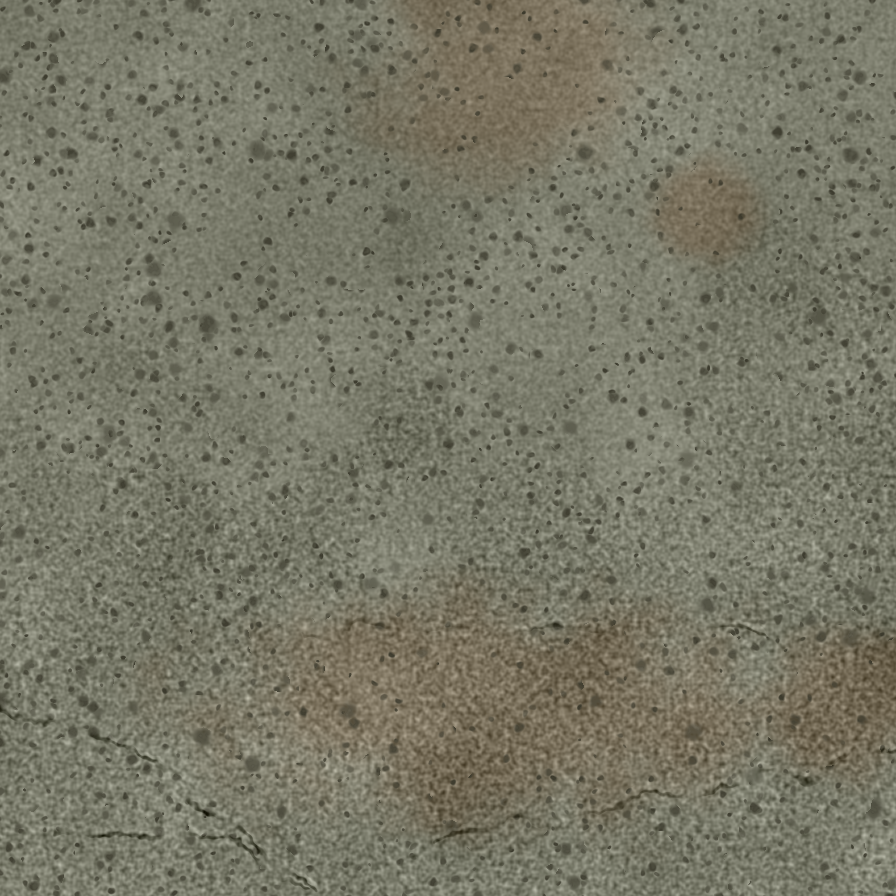
Reproduce this texture procedurally as a WebGL 2 fragment shader.

```glsl
#version 300 es
precision highp float;
// Weathered grey-green stone with dark pitting, brown stains and fine cracks.

uniform vec2 u_resolution;
out vec4 outColor;

const vec3 STONE = vec3(0.497, 0.502, 0.438);
const vec3 STAIN = vec3(0.475, 0.428, 0.345);
const vec3 PIT = vec3(0.20, 0.195, 0.145);
const float STAIN_STRENGTH = 0.85;
const float TONE_VARIATION = 0.09;
const float GRAIN_FINE = 215.0;
const float GRAIN_COARSE = 125.0;
const float GRAIN_SMOOTH_AREA = 0.11;
const float GRAIN_ROUGH_AREA = 0.21;
const float CRACK_WIDTH = 0.0035;
const float CRACK_DEPTH = 0.20;

// Pit layers: cells per canvas, chance per cell, radius, opacity
const vec4 PITS[3] = vec4[3](
  vec4(22.0, 0.17, 0.0110, 0.70),
  vec4(47.0, 0.33, 0.0062, 0.85),
  vec4(88.0, 0.24, 0.0038, 0.90));

// Stains: centre, radii
const vec4 STAINS[4] = vec4[4](
  vec4(0.55, 0.21, 0.33, 0.13), vec4(0.57, 0.93, 0.17, 0.13),
  vec4(0.78, 0.77, 0.06, 0.06), vec4(0.95, 0.22, 0.12, 0.08));

// Cracks: start, end
const vec4 CRACKS[7] = vec4[7](
  vec4(0.00, 0.210, 0.15, 0.165), vec4(0.15, 0.165, 0.35, 0.000),
  vec4(0.06, 0.070, 0.25, 0.068), vec4(0.25, 0.068, 0.34, 0.000),
  vec4(0.48, 0.065, 0.85, 0.130), vec4(0.85, 0.130, 1.02, 0.158),
  vec4(0.34, 0.300, 0.85, 0.298));

// Integer hash giving two values in 0..1
vec2 hash2(vec2 cell, uint seed) {
  uvec2 v = uvec2(ivec2(cell) + 4096) + uvec2(seed * 7919u, seed * 3571u);
  v = v * 1664525u + 1013904223u;
  v.x += v.y * 1664525u;
  v.y += v.x * 1664525u;
  v ^= v >> 16u;
  v.x += v.y * 1664525u;
  v.y += v.x * 1664525u;
  v ^= v >> 16u;
  return vec2(v & 65535u) / 65535.0;
}

float cornerSlope(vec2 cell, vec2 f, vec2 corner, uint seed) {
  return dot(hash2(cell + corner, seed) * 2.0 - 1.0, f - corner);
}

float gradientNoise(vec2 p, uint seed) {
  vec2 i = floor(p), f = p - i;
  vec2 u = f * f * f * (f * (f * 6.0 - 15.0) + 10.0);
  return mix(
    mix(cornerSlope(i, f, vec2(0, 0), seed), cornerSlope(i, f, vec2(1, 0), seed), u.x),
    mix(cornerSlope(i, f, vec2(0, 1), seed), cornerSlope(i, f, vec2(1, 1), seed), u.x), u.y);
}

float fbm(vec2 p, uint seed) {
  float sum = 0.0, amp = 1.0;
  for (uint k = 0u; k < 4u; k++) {
    sum += amp * gradientNoise(p, seed + k);
    p *= 2.03;
    amp *= 0.55;
  }
  return sum;
}

float stainMask(vec2 p, float wobble) {
  float mask = 0.0;
  for (int k = 0; k < 4; k++) {
    float r = length((p - STAINS[k].xy) / STAINS[k].zw) + wobble;
    mask = max(mask, 1.0 - smoothstep(0.45, 1.3, r));
  }
  return mask;
}

// Scattered soft pits with ragged rims
float pitLayer(vec2 p, vec4 layer, float density, uint seed) {
  vec2 q = p * layer.x, home = floor(q);
  float cover = 0.0;
  for (int k = 0; k < 9; k++) {
    vec2 cell = home + vec2(k % 3 - 1, k / 3 - 1);
    vec2 centre = cell + hash2(cell, seed);
    vec2 pick = hash2(cell, seed + 1u), look = hash2(cell, seed + 2u);
    float radius = layer.z * mix(0.55, 1.15, look.x);
    float d = length(q - centre) / layer.x / radius;
    float present = step(pick.x, layer.y * density);
    cover = max(cover, present * mix(0.5, 1.0, look.y) * (1.0 - smoothstep(0.45, 1.2, d)));
  }
  return cover * layer.w;
}

float crackLine(vec2 p) {
  float line = 0.0;
  for (int k = 0; k < 7; k++) {
    vec2 a = CRACKS[k].xy, ab = CRACKS[k].zw - a;
    float t = clamp(dot(p - a, ab) / dot(ab, ab), 0.0, 1.0);
    line = max(line, 1.0 - smoothstep(0.2, 1.0, length(p - a - ab * t) / CRACK_WIDTH));
  }
  return line;
}

void main() {
  vec2 p = gl_FragCoord.xy / min(u_resolution.x, u_resolution.y);
  float broad = fbm(p * 3.5, 10u);
  float patchy = fbm(p * 9.0, 20u);
  float stain = stainMask(p, 0.5 * patchy);

  // Base tone and granular surface
  vec3 color = mix(STONE, STAIN, stain * STAIN_STRENGTH) + TONE_VARIATION * (broad + 0.5 * patchy);
  float rough = smoothstep(0.60, 0.32, p.y + 0.35 * broad - 0.12 * smoothstep(0.5, 0.9, p.x));
  float grain = gradientNoise(p * GRAIN_FINE, 30u) + gradientNoise(p * GRAIN_COARSE, 31u);
  color += grain * mix(GRAIN_SMOOTH_AREA, GRAIN_ROUGH_AREA, rough) - 0.015 * rough;

  // Pits, clustered and sparser on the stains
  vec2 ragged = p + 0.004 * vec2(gradientNoise(p * 110.0, 40u), gradientNoise(p * 110.0, 41u));
  float density = clamp(1.0 + 1.5 * patchy, 0.3, 1.9) * (1.0 - 0.6 * stain) * (1.0 - 0.3 * rough);
  float pits = 0.0;
  for (int k = 0; k < 3; k++) pits = max(pits, pitLayer(ragged, PITS[k], density, 50u + 5u * uint(k)));
  color = mix(color, PIT, pits * clamp(0.9 + 0.8 * grain, 0.0, 1.0));

  // Broken cracks with a pale upper lip
  vec2 bent = p + 0.025 * vec2(gradientNoise(p * 16.0, 70u), gradientNoise(p * 16.0, 71u)) + 1.5 * (ragged - p);
  float broken = smoothstep(-0.25, 0.2, gradientNoise(p * 28.0, 72u)) * mix(1.0, 0.5, stain);
  color += broken * (0.4 * crackLine(bent - vec2(0.0, 0.006)) - crackLine(bent)) * CRACK_DEPTH;

  outColor = vec4(clamp(color, 0.0, 1.0), 1.0);
}
```
